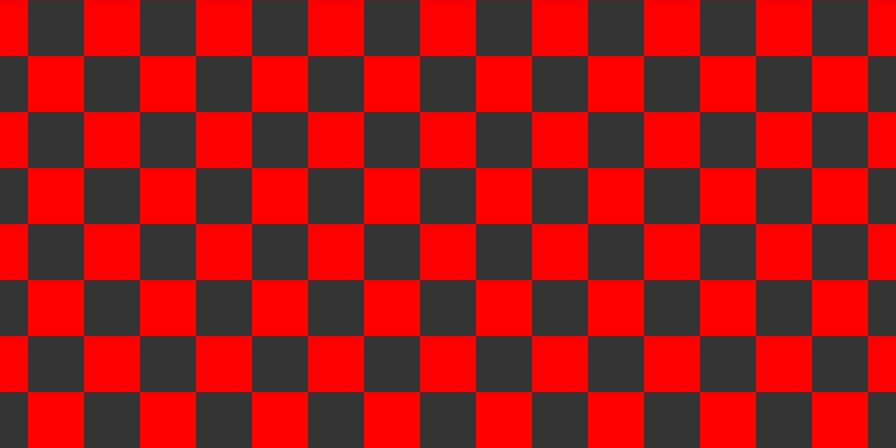
This pattern is drawn by a WebGL 2 fragment shader. Its source:

```glsl
#version 300 es
precision highp float;
// Red and charcoal checkerboard, 16 squares across and 8 down, shifted half a square sideways.

uniform vec2 u_resolution;
out vec4 fragColor;

// Signed distance to the nearest square edge on each axis, positive in even squares.
vec2 edgeDistance(vec2 p) {
    return abs(mod(p - 0.5, 2.0) - 1.0) - 0.5;
}

void main() {
    // One unit is one square; the columns start halfway through a square.
    float pixel = 8.0 / u_resolution.y;
    vec2 p = gl_FragCoord.xy * pixel + vec2(0.5, 0.0);

    // Soft +1 / -1 stripes per axis; their product is the checker.
    float blur = 0.78 * pixel;
    vec2 stripes = smoothstep(-blur, blur, edgeDistance(p)) * 2.0 - 1.0;
    float redness = 0.5 - 0.5 * stripes.x * stripes.y;

    vec3 charcoal = vec3(0.2);
    vec3 red = vec3(1.0, 0.0, 0.0);
    fragColor = vec4(mix(charcoal, red, redness), 1.0);
}
```
